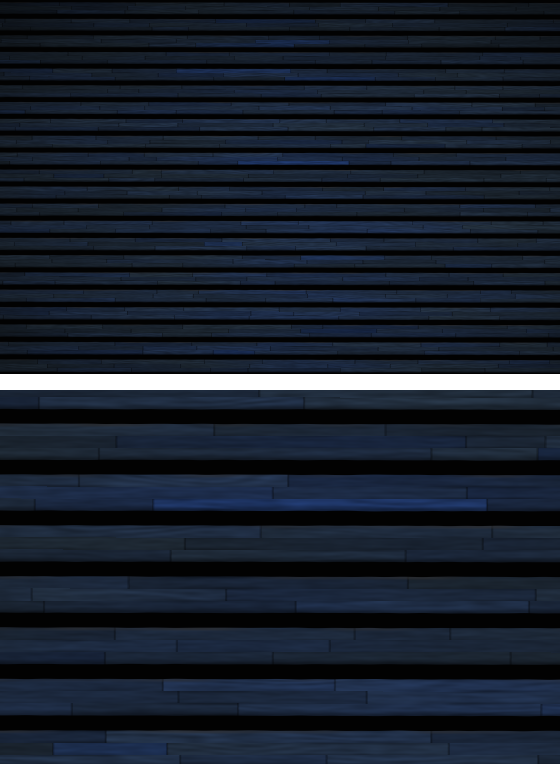
Top, the full canvas; bottom, a detail of the centre.
Write a WebGL 1 fragment shader that draws this texture.

```glsl
precision highp float;
// Dark blue stained horizontal wooden slats, built of jointed staves, over black gaps.

uniform vec2 u_resolution;

#define FIRST_TOP 0.006      // top of the first slat, measured downwards
#define PITCH 0.04404        // slat spacing at the top
#define PITCH_GROWTH 0.0000684
#define TILT 0.002
#define SLAT_FILL 0.71       // slat share of one pitch
#define STRIPS 3.0           // strips of staves in a slat
#define STAVE_LENGTH 0.21
#define GRAIN 0.17
#define GAP_COLOR vec3(0.007, 0.007, 0.009)
#define SLATE_COLOR vec3(0.113, 0.153, 0.195)
#define BLUE_COLOR vec3(0.098, 0.153, 0.262)
#define EDGE_COLOR vec3(0.185, 0.180, 0.180)

float hash(vec2 p) {
  return fract(sin(dot(p, vec2(127.1, 311.7))) * 4375.85);
}

float cornerSlope(vec2 cell, vec2 offset) {
  float angle = 6.2832 * hash(cell);
  return dot(vec2(cos(angle), sin(angle)), offset);
}

// Gradient noise, roughly -0.7 to 0.7
float noise(vec2 p) {
  vec2 i = floor(p), f = p - i;
  vec2 w = f * f * f * (f * (f * 6.0 - 15.0) + 10.0);
  vec2 e = vec2(1.0, 0.0);
  float low = mix(cornerSlope(i, f), cornerSlope(i + e.xy, f - e.xy), w.x);
  float high = mix(cornerSlope(i + e.yx, f - e.yx), cornerSlope(i + 1.0, f - 1.0), w.x);
  return mix(low, high, w.y);
}

// Slat index with fraction; the pitch widens slowly downwards
float slatCoord(float down) {
  float d = down - FIRST_TOP;
  return 2.0 * d / (PITCH + sqrt(PITCH * PITCH + 4.0 * PITCH_GROWTH * d));
}

// Stave at x in a lane: its id and the distance to the nearest joint
vec2 staveAt(float x, float lane) {
  float t = x / STAVE_LENGTH + 7.0 * hash(vec2(lane, 3.7));
  float id = floor(t), f = t - id;
  float cut = 0.7 * hash(vec2(id, lane));
  return vec2(id - step(f, cut), abs(f - cut) * STAVE_LENGTH);
}

// Streaks along the slat plus curved growth rings
float woodGrain(float x, float y, float seed) {
  float shift = 40.0 * seed;
  float streak = noise(vec2(x * 14.0 + shift, y * 5.5 + shift));
  float fibre = noise(vec2(x * 55.0 - shift, y * 9.0 + shift));
  float bend = noise(vec2(x * 9.0 + shift, y * 1.3 - shift));
  float rings = sin(6.2832 * (y * 2.3 + 2.4 * bend));
  return streak + 0.7 * fibre + 0.45 * rings * smoothstep(0.35, 0.9, seed);
}

void main() {
  vec2 uv = gl_FragCoord.xy / u_resolution;
  float x = gl_FragCoord.x / u_resolution.y;
  float pixel = 1.0 / u_resolution.y;

  // Slat layout: v runs from the top edge (0) to the bottom edge (1)
  float coord = slatCoord(1.0 - uv.y - TILT * uv.x) + 0.5 * (1.0 - SLAT_FILL);
  float slat = floor(coord);
  float across = coord - slat - 0.5;
  float v = across / SLAT_FILL + 0.5;
  float soft = pixel / PITCH;
  float chip = 0.012 * noise(vec2(x * 45.0, slat * 3.3));
  float inside = 0.5 * SLAT_FILL - abs(across) + chip;
  float coverage = clamp(inside / soft + 0.5, 0.0, 1.0);

  // Staves and joints
  float strip = clamp(floor(v * STRIPS), 0.0, STRIPS - 1.0);
  float lane = slat * STRIPS + strip;
  vec2 stave = staveAt(x, lane);
  float seed = hash(vec2(stave.x + 0.5, lane + 9.0));
  float tint = hash(vec2(lane + 5.0, stave.x + 2.0));
  float slatTone = hash(vec2(slat, 21.0)) - 0.5;

  // Stain: slate to blue, bluest toward the lower middle
  float cloud = noise(vec2(x * 3.0, slat * 0.7 + 0.3));
  float center = 1.0 - 1.5 * abs(uv.x - 0.52);
  float blue = 0.05 + 0.55 * center * (1.1 - 0.5 * uv.y) + 0.5 * cloud;
  blue += 0.55 * (tint - 0.5) + 0.25 * slatTone;
  vec3 color = mix(SLATE_COLOR, BLUE_COLOR, clamp(blue, 0.0, 1.0));
  color += vec3(-0.005, 0.012, 0.055) * smoothstep(0.93, 0.98, tint) * center;
  color *= 1.0 + 0.28 * (seed - 0.5) + 0.12 * slatTone;

  // Grain, joints and strip seams
  color *= 1.0 + GRAIN * woodGrain(x, v * 1.4 + slat * 2.0, seed);
  float jointWidth = max(0.0016, pixel);
  color *= 1.0 - 0.3 * (1.0 - smoothstep(0.2 * jointWidth, jointWidth, stave.y));
  float lineDist = abs(v * STRIPS - floor(v * STRIPS + 0.5)) / STRIPS;
  float seamWear = smoothstep(-0.15, 0.4, noise(vec2(x * 8.0, lane)));
  color *= 1.0 - 0.25 * seamWear * (1.0 - smoothstep(0.0, 0.08, lineDist));

  // Worn upper edge and shaded lower edge
  float worn = smoothstep(-0.3, 0.5, noise(vec2(x * 11.0, slat * 1.7 + 0.4)));
  color = mix(color, EDGE_COLOR, 0.6 * worn * (1.0 - smoothstep(0.03, 0.11, v)));
  color *= 1.0 - 0.35 * smoothstep(0.82, 1.0, v);

  // Light falls off toward the upper left
  vec2 fromLight = uv - vec2(0.56, 0.40);
  color *= 1.10 - 0.95 * dot(fromLight, fromLight);

  gl_FragColor = vec4(mix(GAP_COLOR, color, coverage), 1.0);
}
```
